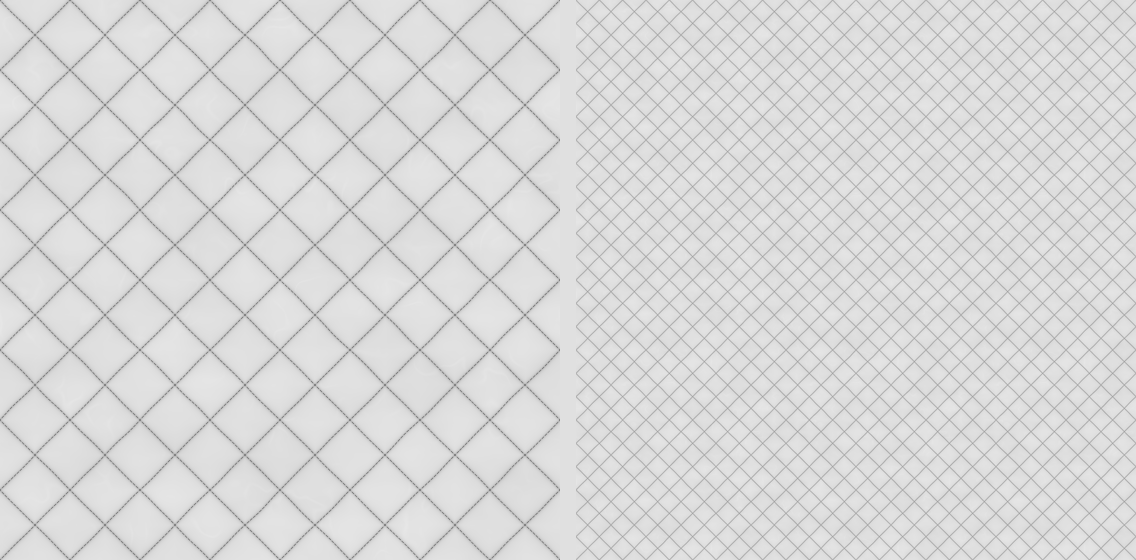
Left, the tile; right, the same tile 3 across and 3 down.
Reproduce this pattern procedurally as a WebGL 1 fragment shader.

```glsl
precision highp float;
// Pale quilted leather: diamond panels sewn with fine dashed stitches, faintly clouded and creased.

uniform vec2 u_resolution;

const float REPEATS = 8.0;             // diamonds across and down
const float STITCHES = 12.0;           // stitches along one diamond side
const float STITCH_FILL = 0.70;        // stitch length over stitch spacing
const float STITCH_HALF_WIDTH = 0.0008;
const float SEAM_WOBBLE = 0.018;       // sideways drift of seams between crossings
const vec3 LEATHER = vec3(0.884);
const vec3 THREAD = vec3(0.50);
const float GROOVE_DEPTH = 0.15;
const float GROOVE_WIDTH = 0.0022;
const float PUFF_DEPTH = 0.036;
const float PUFF_WIDTH = 0.012;
const float CLOUD_AMOUNT = 0.022;
const float CREASE_AMOUNT = 0.012;
const float PANEL_VARIATION = 0.006;

float hash(vec2 p) {
  vec3 q = fract(vec3(p.xyx) * 0.1031);
  q += dot(q, q.yzx + 33.33);
  return fract((q.x + q.y) * q.z);
}

vec2 gradientAt(vec2 node, vec2 period, float seed) {
  float angle = 6.28318 * hash(mod(node, period) + seed);
  return vec2(cos(angle), sin(angle));
}

// Gradient noise that wraps after a whole period and is zero on its lattice.
float noise(vec2 p, vec2 period, float seed) {
  vec2 i = floor(p);
  vec2 f = p - i;
  vec2 w = f * f * f * (f * (f * 6.0 - 15.0) + 10.0);
  vec2 e = vec2(1.0, 0.0);
  float a = dot(gradientAt(i, period, seed), f);
  float b = dot(gradientAt(i + e, period, seed), f - e);
  float c = dot(gradientAt(i + e.yx, period, seed), f - e.yx);
  float d = dot(gradientAt(i + e.xx, period, seed), f - e.xx);
  return mix(mix(a, b, w.x), mix(c, d, w.x), w.y);
}

// Cloudy tone, stretched a little sideways.
float clouds(vec2 uv) {
  vec2 period = vec2(5.0, 8.0);
  float sum = 0.0;
  float gain = 1.0;
  for (int i = 0; i < 4; i++) {
    sum += gain * noise(uv * period, period, 11.0 + 7.0 * float(i));
    period *= 2.0;
    gain *= 0.55;
  }
  return sum;
}

// Soft light creases that show only in scattered patches.
float creases(vec2 uv) {
  vec2 bend = vec2(noise(uv * 24.0, vec2(24.0), 51.0),
                   noise(uv * 24.0, vec2(24.0), 67.0));
  float ridge = abs(noise(uv * 18.0 + 0.7 * bend, vec2(18.0), 83.0));
  float patches = smoothstep(0.0, 0.4, noise(uv * 13.0, vec2(13.0), 97.0));
  return patches * (1.0 - smoothstep(0.0, 0.12, ridge));
}

// Coverage of one dashed seam: distance across it, position along it.
float stitches(float across, float along, float pixel) {
  float spacing = 1.0 / (REPEATS * sqrt(2.0) * STITCHES);
  float fromMiddle = abs(fract(along * STITCHES + 0.5) - 0.5) * spacing;
  float edge = 0.6 * pixel;
  float dash = 1.0 - smoothstep(-edge, edge, fromMiddle - 0.5 * STITCH_FILL * spacing);
  float line = 1.0 - smoothstep(-edge, edge, across - STITCH_HALF_WIDTH);
  return dash * line;
}

void main() {
  vec2 uv = gl_FragCoord.xy / u_resolution;
  float pixel = 1.0 / min(u_resolution.x, u_resolution.y);

  // Diagonal grid; the wobble lattice leaves every crossing in place.
  vec2 lattice = vec2(2.0 * REPEATS);
  vec2 wobble = vec2(noise(uv * lattice, lattice, 5.0),
                     noise(uv * lattice, lattice, 29.0));
  vec2 p = uv * REPEATS + SEAM_WOBBLE * wobble;
  vec2 diagonal = vec2(p.x + p.y, p.x - p.y);
  vec2 seam = abs(fract(diagonal + 0.5) - 0.5) / (REPEATS * sqrt(2.0));

  // Wrapped panel centre gives each diamond its own tone.
  vec2 cell = floor(diagonal) + 0.5;
  vec2 centre = mod(0.5 * vec2(cell.x + cell.y, cell.x - cell.y), REPEATS);
  float panelTone = hash(floor(centre * 2.0 + 0.5) + 131.0) - 0.5;

  // Leather surface
  float shade = CLOUD_AMOUNT * clouds(uv) + CREASE_AMOUNT * creases(uv);
  shade += PANEL_VARIATION * panelTone;

  // Padding falls softly into a narrow groove
  float d = min(seam.x, seam.y);
  shade -= PUFF_DEPTH * exp(-d / PUFF_WIDTH);
  shade -= GROOVE_DEPTH * exp(-d / GROOVE_WIDTH);
  vec3 color = LEATHER + shade;

  // Thread
  float thread = max(stitches(seam.x, diagonal.y, pixel),
                     stitches(seam.y, diagonal.x, pixel));
  color = mix(color, THREAD, thread);

  gl_FragColor = vec4(color, 1.0);
}
```
